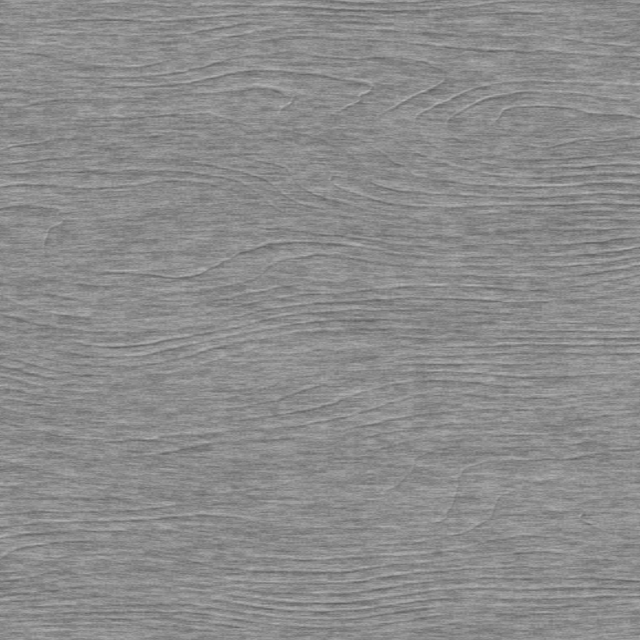
Give the GLSL for this texture map, as a WebGL 1 fragment shader.

```glsl
precision highp float;
uniform vec2 u_resolution;

#define BASE_TONE 0.549
#define RING_COUNT 46.0
#define RING_WARP 8.5
#define RING_WOBBLE 1.1
#define EDGE_WIDTH 0.0019
#define EDGE_CONTRAST 0.088
#define RING_SHADE 0.034
#define FIBRE_CONTRAST 0.088
#define SPECKLE_CONTRAST 0.065
#define PATCH_CONTRAST 0.024

float hash(vec2 p) {
  vec3 q = fract(p.xyx * 0.1031);
  q += dot(q, q.yzx + 33.33);
  return fract((q.x + q.y) * q.z);
}

// Smooth value noise, centred on zero
float noise(vec2 p) {
  vec2 i = floor(p);
  vec2 f = p - i;
  f = f * f * f * (f * (f * 6.0 - 15.0) + 10.0);
  float low = mix(hash(i), hash(i + vec2(1.0, 0.0)), f.x);
  float high = mix(hash(i + vec2(0.0, 1.0)), hash(i + 1.0), f.x);
  return mix(low, high, f.y) - 0.5;
}

// Growth ring number: level lines form long grain and pointed arches
float ringField(vec2 p) {
  float broad = noise(p * vec2(1.5, 5.0) + vec2(3.7, 11.3));
  float medium = noise(p * vec2(3.1, 9.0) + vec2(21.4, 5.8));
  float wobble = noise(p * vec2(6.0, 20.0) + 41.0);
  float ragged = noise(p * vec2(34.0, 95.0) + 73.0);
  return p.y * RING_COUNT + RING_WARP * (broad + 0.35 * medium)
       + RING_WOBBLE * wobble + 0.13 * ragged;
}

float bump(float distance, float width) {
  float d = distance / width;
  return exp(-d * d);
}

// Carved ring edges: a lit or shaded step with a thin opposite lip
float ringRelief(vec2 p) {
  const float e = 0.002;
  float ring = ringField(p);
  vec2 slope = vec2(ringField(p + vec2(e, 0.0)) - ring,
                    ringField(p + vec2(0.0, e)) - ring) / e;
  float steepness = max(length(slope), 6.0);
  float phase = fract(ring);
  float edge = (phase - step(0.5, phase)) / steepness;
  float facing = dot(slope / steepness, normalize(vec2(-0.45, 1.0)));

  float strength = clamp(0.65 + 1.3 * noise(p * vec2(4.0, 26.0) + 57.0), 0.1, 1.2);
  float lines = 0.65 * bump(edge - 2.0 * EDGE_WIDTH, EDGE_WIDTH * 1.2)
              - bump(edge, EDGE_WIDTH);
  float ramp = (0.5 - phase) * smoothstep(0.0, EDGE_WIDTH, abs(edge));
  return facing * strength * (EDGE_CONTRAST * lines + RING_SHADE * ramp);
}

// Short horizontal fibres at three sizes, gently following the grain
float fibres(vec2 p) {
  p.y += 0.02 * noise(p * vec2(2.5, 5.0) + 15.0);
  float coarse = noise(p * vec2(16.0, 170.0) + 9.0);
  float fine = noise(p * vec2(38.0, 350.0) + 27.0);
  float hair = noise(p * vec2(95.0, 490.0) + 63.0);
  return 0.6 * coarse + fine + 0.9 * hair;
}

void main() {
  vec2 p = gl_FragCoord.xy / u_resolution;

  float tone = BASE_TONE;
  tone += ringRelief(p);
  tone += FIBRE_CONTRAST * fibres(p);
  tone += SPECKLE_CONTRAST * noise(p * vec2(290.0, 500.0) + 85.0);
  tone += PATCH_CONTRAST * noise(p * vec2(3.0, 14.0) + 31.0);

  gl_FragColor = vec4(vec3(clamp(tone, 0.38, 0.70)), 1.0);
}
```
